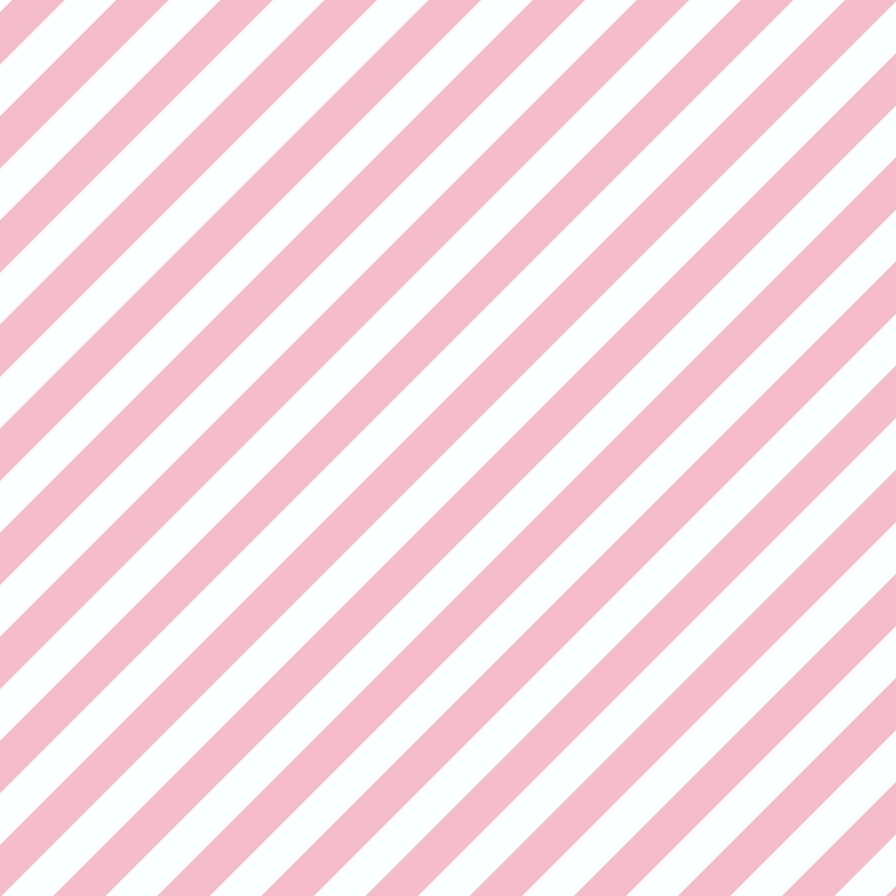
This pattern is drawn by a Shadertoy shader. Its source:

```glsl
// Signed distance to the nearest stripe edge, measured along x; positive inside
float stripeDistance(float diagonal) {
    float period = 0.1162;
    float phase = fract((diagonal - 0.0137) / period + 0.25);
    return (0.25 - abs(phase - 0.5)) * period;
}

// Faint hatching that runs with the stripes, modulated by slow layered sines
float hatch(vec2 uv, float diagonal) {
    float drift = sin(uv.x * 23.0 + 2.0 * sin(uv.y * 17.0)) + sin(uv.y * 31.0 - uv.x * 11.0);
    return sin(diagonal * 760.0 + 0.4 * drift) * (0.6 + 0.2 * drift);
}

void mainImage(out vec4 fragColor, in vec2 fragCoord) {
    vec2 uv = fragCoord / iResolution.y;
    float diagonal = uv.x + 1.0 - uv.y;
    float pixel = 1.0 / iResolution.y;
    float edge = stripeDistance(diagonal);

    // Pink body with a subtle woven tint
    vec3 pink = mix(vec3(0.96, 0.74, 0.80), vec3(0.97, 0.73, 0.79),
                    smoothstep(0.1, 0.7, hatch(uv, diagonal)));

    // Slightly greyed rim just inside each edge
    float rim = 1.0 - smoothstep(0.0026 - pixel, 0.0026 + pixel, edge);
    pink = mix(pink, vec3(0.91, 0.75, 0.79), rim);

    // White ground with a soft blush just outside each edge
    float blush = smoothstep(-0.0032 - pixel, -0.0032 + pixel, edge);
    vec3 ground = mix(vec3(0.99, 1.0, 1.0), vec3(1.0, 0.96, 0.97), blush);

    vec3 color = mix(ground, pink, smoothstep(-pixel, pixel, edge));
    fragColor = vec4(color, 1.0);
}
```
